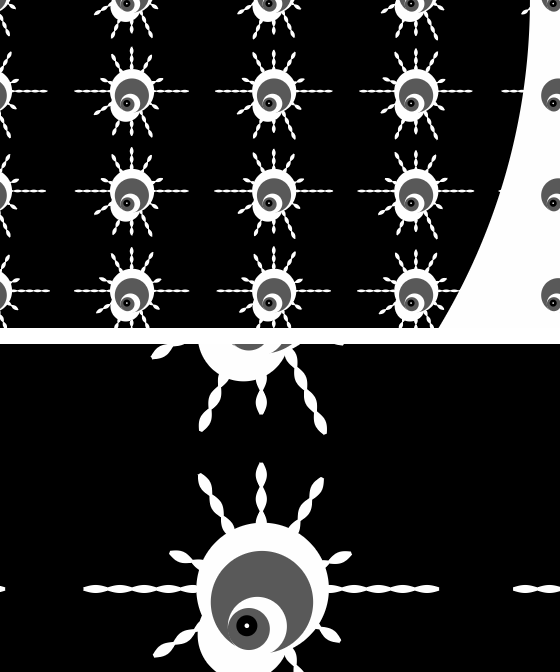
Top: the whole. Bottom: its middle third, enlarged.
A Shadertoy shader for this pattern:

```glsl
// Grid of beaded-ray spiral suns on a large black disc with white beyond its edge.

const float PI = 3.14159265;

// Layout, in canvas heights, measured from the bottom centre
const vec2  PITCH       = vec2(0.4333, 0.3044);
const vec2  GRID_ORIGIN = vec2(-0.0190, 0.1133);
const vec2  DISC_CENTRE = vec2(-1.171, 1.0);
const float DISC_RADIUS = 1.933;
const float SUN_RADIUS  = 0.0667;

// Rays, in sun radii
const int   RAY_COUNT   = 12;
const float BEAD_LENGTH = 0.37;
const float THIN_HALF   = 0.025;
const float BEAD_HALF   = 0.085;
const float LEVEL_SLIM  = 0.72;
const float LENGTH_VARY = 0.05;
const vec2  RAY_TIPS[RAY_COUNT] = vec2[RAY_COUNT](
    vec2( 2.63,  0.00), vec2( 1.38,  0.55), vec2( 0.95,  1.73),
    vec2( 0.00,  1.95), vec2(-0.93,  1.73), vec2(-1.45,  0.58),
    vec2(-2.63,  0.00), vec2(-1.65, -1.03), vec2(-0.90, -2.10),
    vec2( 0.00, -1.97), vec2( 0.95, -2.15), vec2( 1.25, -0.83));

// Colours
const vec3 BLACK = vec3(0.0);
const vec3 WHITE = vec3(0.995);
const vec3 GREY  = vec3(0.35);

float hash(vec3 p) {
    p = fract(p * 0.1031);
    p += dot(p, p.zyx + 31.32);
    return fract((p.x + p.y) * p.z);
}

float circle(vec2 p, vec2 centre, float radius) {
    return length(p - centre) - radius;
}

// Coverage of a signed distance, softened over one pixel
float cover(float d, float pixel) {
    return clamp(0.5 - d / pixel, 0.0, 1.0);
}

// Ray from the origin whose beads are counted back from its tip
float beadedRay(vec2 p, vec2 tip, float slim) {
    float reach = length(tip);
    vec2 axis = tip / reach;
    float along = dot(p, axis);
    float across = abs(p.x * axis.y - p.y * axis.x);
    float bead = abs(sin(PI * (reach - along) / BEAD_LENGTH));
    float halfWidth = mix(THIN_HALF, BEAD_HALF * slim, bead);
    return max(across - halfWidth, max(along - reach, -along));
}

float rays(vec2 p, vec2 cell) {
    float d = 1e3;
    for (int i = 0; i < RAY_COUNT; i++) {
        vec2 tip = RAY_TIPS[i];
        // Opposite rays share one random stretch
        float stretch = 1.0 + LENGTH_VARY * (2.0 * hash(vec3(cell + 17.0, float(i % 6))) - 1.0);
        float slim = tip.y == 0.0 ? LEVEL_SLIM : 1.0;
        d = min(d, beadedRay(p, tip * stretch, slim));
    }
    return d;
}

// Nested off-centre circles form the coiled body
vec3 paintSun(vec3 colour, vec2 p, vec2 cell, float pixel) {
    float body = min(circle(p, vec2(0.02, 0.0), 1.01),
                     circle(p, vec2(-0.27, -0.70), 0.70));
    colour = mix(colour, WHITE, cover(min(body, rays(p, cell)), pixel));
    colour = mix(colour, GREY,  cover(circle(p, vec2( 0.01, -0.20), 0.78), pixel));
    colour = mix(colour, WHITE, cover(circle(p, vec2(-0.06, -0.57), 0.45), pixel));
    colour = mix(colour, GREY,  cover(circle(p, vec2(-0.19, -0.61), 0.32), pixel));
    colour = mix(colour, BLACK, cover(circle(p, vec2(-0.22, -0.56), 0.16), pixel));
    return mix(colour, WHITE,   cover(circle(p, vec2(-0.22, -0.56), 0.035), pixel));
}

void mainImage(out vec4 fragColor, in vec2 fragCoord) {
    float pixel = 1.0 / iResolution.y;
    vec2 p = (fragCoord - vec2(0.5 * iResolution.x, 0.0)) * pixel;

    // Background
    vec3 colour = mix(WHITE, BLACK, cover(circle(p, DISC_CENTRE, DISC_RADIUS), pixel));

    // Repeated suns
    vec2 grid = (p - GRID_ORIGIN) / PITCH;
    vec2 cell = floor(grid + 0.5);
    vec2 local = (grid - cell) * PITCH / SUN_RADIUS;
    colour = paintSun(colour, local, cell, pixel / SUN_RADIUS);

    fragColor = vec4(colour, 1.0);
}
```
